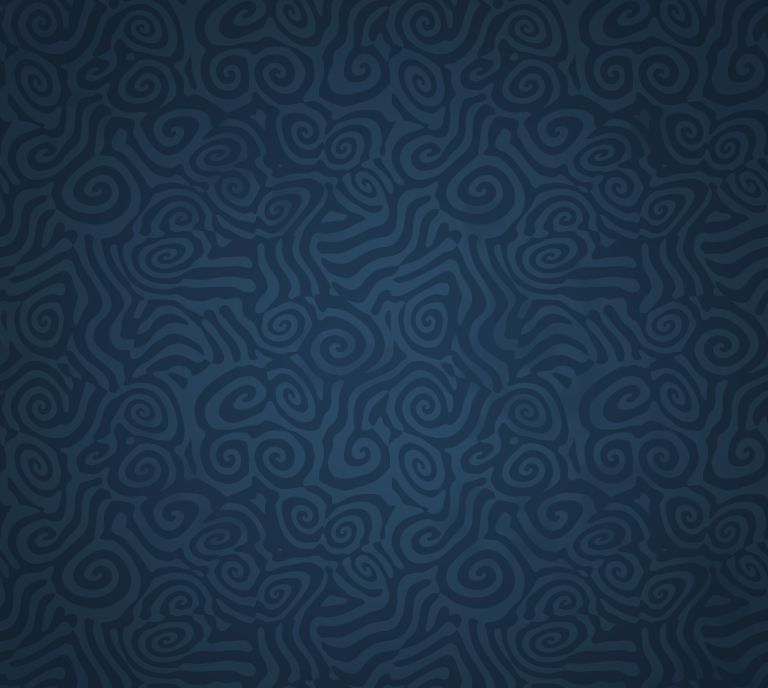
A Shadertoy shader for this pattern:

```glsl
// Navy ornamental swirls under a soft vignette. Each jittered grid cell emits
// a spiral or a wavy stripe wave; the waves are blended as phasors, and the
// phase of the sum is cut into tapering two-tone strokes. The motif tiles.

#define CELLS 12.0          // grid cells across the canvas width
#define TILE 6.0            // cells before the motif repeats
#define JITTER 0.6          // scatter of the swirl centres
#define FOCUS 8.0           // how sharply one swirl yields to the next
#define WINDING 24.0        // turns of the spirals
#define WAVE_SHARE 0.25     // share of cells with plain wavy stripes
#define WARP 0.10           // bending of the whole field
#define TAPER 0.9           // variation of stroke width
#define GROUND vec3(0.123, 0.214, 0.315)
#define STROKE vec3(0.167, 0.286, 0.392)
#define VIGNETTE 0.40

const float TAU = 6.2831853;

vec4 hash4(vec2 p) {
    vec4 q = fract(p.xyxy * vec4(0.1031, 0.1030, 0.0973, 0.1099));
    q += dot(q, q.wzxy + 33.33);
    return fract((q.xxyz + q.yzzw) * q.zywx);
}

// Value noise that wraps after the given number of lattice steps
float noise(vec2 p, float period) {
    vec2 i = floor(p), f = fract(p);
    f = f * f * f * (f * (f * 6.0 - 15.0) + 10.0);
    float a = hash4(mod(i, period) + 17.0).x;
    float b = hash4(mod(i + vec2(1, 0), period) + 17.0).x;
    float c = hash4(mod(i + vec2(0, 1), period) + 17.0).x;
    float d = hash4(mod(i + vec2(1, 1), period) + 17.0).x;
    return mix(mix(a, b, f.x), mix(c, d, f.x), f.y);
}

mat2 rotation(float a) {
    float c = cos(a), s = sin(a);
    return mat2(c, s, -s, c);
}

// Phase of one cell's wave, q measured from its centre
float wavePhase(vec2 q, vec4 rnd) {
    float offset = TAU * rnd.x;
    q = rotation(TAU * rnd.y) * q;
    if (rnd.w < WAVE_SHARE)
        return 19.0 * (q.x + 0.12 * sin(5.0 * q.y)) + offset;
    q.x *= mix(1.0, 1.4, rnd.z * rnd.z);
    float turn = rnd.x < 0.5 ? -1.0 : 1.0;
    float winding = WINDING * mix(0.8, 1.2, rnd.z);
    return turn * atan(q.y, q.x + 1e-6) + winding * pow(length(q) + 0.01, 0.75) + offset;
}

// Weighted sum of the waves of all nearby cells
vec2 phasorField(vec2 p) {
    vec2 home = floor(p), sum = vec2(0.0);
    for (int y = -2; y <= 2; y++)
    for (int x = -2; x <= 2; x++) {
        vec2 cell = home + vec2(x, y);
        vec2 id = mod(cell, TILE);
        vec4 place = hash4(id + 3.0);
        vec4 rnd = hash4(id + 41.0);
        vec2 q = p - cell - 0.5 - JITTER * (place.xy - 0.5);
        float weight = mix(0.4, 1.8, place.z) * exp(-FOCUS * dot(q, q));
        float phase = wavePhase(q, rnd);
        sum += weight * vec2(cos(phase), sin(phase));
    }
    return sum;
}

void mainImage(out vec4 fragColor, in vec2 fragCoord) {
    vec2 uv = fragCoord / iResolution.x;
    vec2 centre = 0.5 * iResolution.xy / iResolution.x;
    vec2 p = uv * CELLS;

    // Smoothly bend the field, with whole waves per tile
    vec2 bend = sin(TAU / TILE * (3.0 * p.yx + vec2(2, -1) * p) + vec2(0.7, 2.1));
    vec2 field = phasorField(p + WARP * bend);

    // Cut strokes from the phase, with a drifting threshold for tapered ends
    float threshold = 0.04 + TAPER * (noise(p * 1.5 + 0.5, TILE * 1.5) - 0.5);
    float wave = field.x / (length(field) + 0.01) - threshold;
    float edge = clamp(0.75 * fwidth(wave), 0.02, 0.5);
    float stroke = smoothstep(-edge, edge, wave);

    // Faint smudges wear the strokes away in places
    float smudge = smoothstep(0.62, 0.9, noise(p * 0.8 + 9.0, 64.0))
                 * smoothstep(0.3, 0.8, noise(p * 2.7, 64.0));
    stroke *= 1.0 - 0.35 * smudge;

    // Colour, vignette and a trace of cloudiness
    vec3 color = mix(GROUND, STROKE, stroke);
    float reach = length(uv - centre + vec2(0.0, 0.025));
    color *= 1.0 - VIGNETTE * smoothstep(0.05, 0.66, reach);
    color *= 0.985 + 0.03 * noise(p * 0.6 + 21.0, 64.0);
    fragColor = vec4(color, 1.0);
}
```
